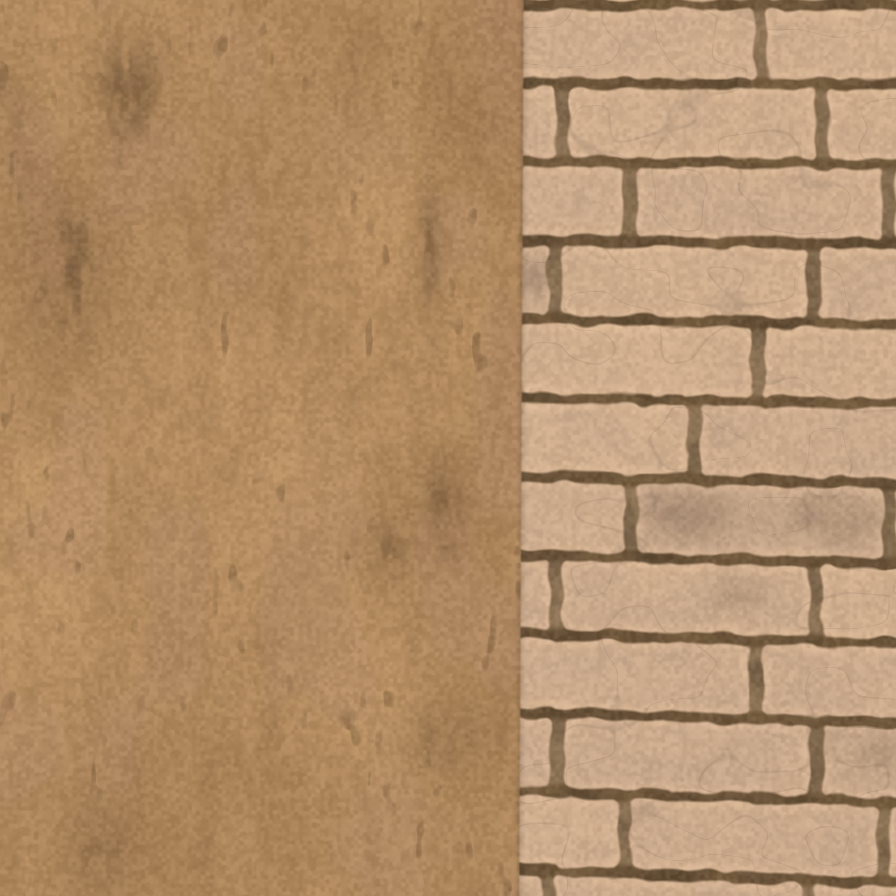
A WebGL 2 fragment shader for this texture:

```glsl
#version 300 es
precision highp float;
// Weathered tan plaster panel on the left, pale brick courses on the right.

uniform vec2 u_resolution;
out vec4 fragColor;

const float BRICK_PITCH = 0.289;
const float FIRST_JOINT = 0.005;
// Horizontal position of one upright joint in each course, top to bottom
const float COURSE_SHIFT[12] = float[12](
    0.849, 0.628, 0.703, 0.619, 0.846, 0.775,
    0.704, 0.621, 0.844, 0.622, 0.697, 0.612);

vec2 hash2(vec2 p) {
    vec3 h = fract(p.xyx * vec3(0.1031, 0.1030, 0.0973));
    h += dot(h, h.yzx + 33.33);
    return fract((h.xx + h.yz) * h.zy);
}

// Smooth cellular noise: random cell values blended by distance
float cellNoise(vec2 p) {
    vec2 cell = floor(p), f = fract(p);
    vec2 sum = vec2(0.0);
    for (int j = -1; j <= 1; j++)
    for (int i = -1; i <= 1; i++) {
        vec2 o = vec2(i, j);
        vec2 seed = hash2(cell + o + 40.0);
        vec2 d = o + 0.2 + 0.6 * seed - f;
        float w = exp(-5.0 * dot(d, d));
        sum += w * vec2(hash2(cell + o + 91.7).x, 1.0);
    }
    return sum.x / sum.y;
}

// Soft elliptical mask
float stain(vec2 p, vec2 center, vec2 size) {
    vec2 d = (p - center) / size;
    return exp(-dot(d, d));
}

float roundedBox(vec2 p, vec2 halfSize, float radius) {
    vec2 d = abs(p) - halfSize + radius;
    return length(max(d, 0.0)) + min(max(d.x, d.y), 0.0) - radius;
}

vec3 plaster(vec2 p) {
    const vec3 DARK = vec3(0.46, 0.345, 0.23);
    const vec3 SHADE = vec3(0.635, 0.485, 0.325);
    const vec3 SAND = vec3(0.735, 0.575, 0.395);
    const vec3 ROSE = vec3(0.70, 0.54, 0.41);

    // Broad cloudiness, upright streaks and small flecks
    float cloud = cellNoise(p * vec2(9.0, 6.0));
    float streak = cellNoise(p * vec2(42.0, 12.0) + 7.0);
    float fleck = cellNoise(p * vec2(110.0, 48.0) + 3.0);
    float light = 0.58 + 0.6 * (cloud - 0.5) + 0.45 * (streak - 0.5) + 0.3 * (fleck - 0.5);
    light += 0.22 * stain(p, vec2(0.10, 0.56), vec2(0.22, 0.16));
    light -= 0.28 * smoothstep(0.40, 0.57, p.x);
    vec3 color = mix(SHADE, SAND, clamp(light, 0.0, 1.0));
    color = mix(color, ROSE, 0.4 * smoothstep(0.5, 0.8, cellNoise(p * vec2(17.0, 9.0) + 21.0)));

    // Weathered areas, broken up by the streaks
    float wear = stain(p, vec2(0.145, 0.10), vec2(0.045, 0.07));
    wear += stain(p, vec2(0.08, 0.30), vec2(0.05, 0.09));
    wear += stain(p, vec2(0.425, 0.61), vec2(0.028, 0.045));
    wear += stain(p, vec2(0.495, 0.57), vec2(0.022, 0.055));
    wear += 0.8 * stain(p, vec2(0.48, 0.28), vec2(0.016, 0.08));
    wear += 0.7 * stain(p, vec2(0.50, 0.82), vec2(0.04, 0.04));
    wear += 0.6 * stain(p, vec2(0.11, 0.95), vec2(0.04, 0.06));
    wear += 0.5 * stain(p, vec2(0.02, 0.13), vec2(0.03, 0.08));
    float broken = smoothstep(0.35, 0.85, 0.5 * streak + 0.5 * fleck + 0.12);
    color = mix(color, DARK, min(wear, 1.0) * (0.12 + 0.6 * broken));
    return mix(color, DARK, 0.45 * smoothstep(0.76, 0.92, 0.4 * streak + 0.6 * fleck));
}

vec3 brickwork(vec2 p, float pixel) {
    const vec3 JOINT = vec3(0.42, 0.33, 0.225);
    const vec3 UPRIGHT = vec3(0.52, 0.425, 0.315);
    const vec3 PALE = vec3(0.82, 0.69, 0.56);
    const vec3 ROSY = vec3(0.775, 0.65, 0.54);
    const vec3 SMOKE = vec3(0.60, 0.495, 0.41);

    // Courses spread slightly toward the right
    float pitch = 0.0878 + 0.0031 * (p.x - 0.585);
    float wobble = 0.0010 * sin(p.x * 61.0 + p.y * 23.0) + 0.0007 * sin(p.x * 143.0 - p.y * 37.0);
    float v = (p.y - FIRST_JOINT + wobble) / pitch;
    float row = floor(v);
    float u = (p.x - COURSE_SHIFT[clamp(int(row), 0, 11)] + 0.0012 * sin(p.y * 130.0)) / BRICK_PITCH;
    vec2 id = vec2(floor(u), row);
    vec2 local = (vec2(fract(u), fract(v)) - 0.5) * vec2(BRICK_PITCH, pitch);
    float chip = 0.004 * (cellNoise(p * 55.0) - 0.5);
    float dist = roundedBox(local, vec2(0.5 * BRICK_PITCH - 0.0075, 0.5 * pitch - 0.0058), 0.006) + chip;

    // Brick face with per-brick tint and mottling
    float mottle = cellNoise(p * vec2(24.0, 34.0) + 11.0);
    float tint = 0.35 * hash2(id + 5.0).x + 0.3 * p.y + 0.5 * (mottle - 0.5);
    vec3 face = mix(PALE, ROSY, clamp(tint + 0.1, 0.0, 1.0));
    float smoke = stain(p, vec2(0.77, 0.575), vec2(0.05, 0.03)) + stain(p, vec2(0.93, 0.58), vec2(0.06, 0.03));
    smoke += 0.8 * stain(p, vec2(0.60, 0.305), vec2(0.025, 0.03)) + 0.6 * stain(p, vec2(0.82, 0.665), vec2(0.03, 0.02));
    smoke += 0.4 * stain(p, vec2(0.98, 0.84), vec2(0.05, 0.03));
    face = mix(face, SMOKE, min(smoke, 1.0) * (0.35 + 0.6 * mottle));
    float crease = 1.0 - smoothstep(0.0, 0.035, abs(cellNoise(p * vec2(19.0, 27.0) + 60.0) - 0.62));
    face *= 1.0 - 0.07 * crease;
    face *= 1.0 + 0.04 * smoothstep(-0.012, -0.003, dist);

    // Recessed mortar: darker in the long horizontal joints
    float flat_ = smoothstep(0.5 * pitch - 0.012, 0.5 * pitch - 0.004, abs(local.y));
    vec3 mortar = mix(UPRIGHT, JOINT, flat_) * (0.88 + 0.24 * mottle);
    float soft = max(pixel, 0.0022);
    return mix(face, mortar, smoothstep(-soft, soft, dist));
}

void main() {
    vec2 p = gl_FragCoord.xy / u_resolution;
    p.y = 1.0 - p.y;
    float pixel = 1.0 / min(u_resolution.x, u_resolution.y);

    // Panel edge leans slightly, with a thin shadow along it
    float side = p.x - (0.5845 - 0.005 * p.y);
    float soft = max(pixel, 0.0018);
    vec3 color = mix(plaster(p), brickwork(p, pixel), smoothstep(-soft, soft, side));
    color *= 1.0 - 0.10 * exp(-pow(side / 0.004, 2.0));

    // Fine grain over everything
    float grain = cellNoise(p * 210.0) - 0.5;
    color += grain * vec3(0.075, 0.07, 0.065);
    fragColor = vec4(clamp(color, 0.0, 1.0), 1.0);
}
```
